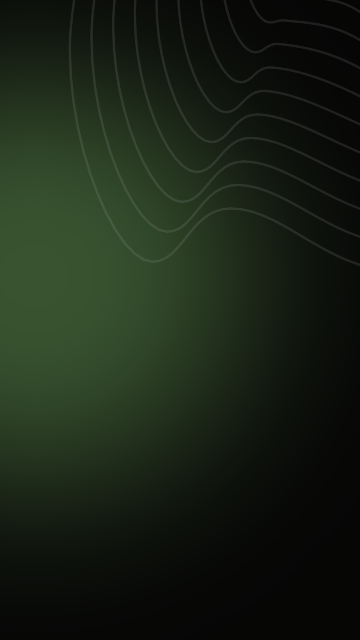
Give the GLSL for this background, as a Shadertoy shader.

```glsl
// Soft green glow on near-black, crossed by a family of thin nested contour lines.

// Lengths are in canvas widths, measured from the top left corner.
const vec3 BASE_COLOR = vec3(0.022, 0.022, 0.020);
const vec3 GLOW_COLOR = vec3(0.200, 0.303, 0.168);
const vec2 GLOW_CENTER = vec2(0.097, 0.764);
const float GLOW_RADIUS = 0.64;
const float GLOW_FALLOFF = 2.8;
const float GLOW_TOP_SQUEEZE = 1.08;

const vec3 LINE_COLOR = vec3(0.70);
const float LINE_ALPHA = 0.14;
const float LINE_HALF_WIDTH = 0.0033;
const float LINES_BOTTOM = 0.75;
const int LINE_COUNT = 10;
const int PIECES = 4;
const int STEPS = 12;

// Cubic chain of the outermost line: left flank, valley, crest, right edge.
const vec2 OUTER[13] = vec2[13](
    vec2(0.211, -0.035), vec2(0.201, 0.035), vec2(0.194, 0.081),
    vec2(0.194, 0.139), vec2(0.194, 0.428), vec2(0.326, 0.727),
    vec2(0.424, 0.727), vec2(0.509, 0.727), vec2(0.528, 0.579),
    vec2(0.641, 0.579), vec2(0.759, 0.579), vec2(0.861, 0.692),
    vec2(1.000, 0.736));

// Shift of each control point from one line to the next.
const vec2 SHIFT[13] = vec2[13](
    vec2(0.0602, -0.0324), vec2(0.0602, -0.0324), vec2(0.0602, -0.0324),
    vec2(0.0602, -0.0324), vec2(0.0602, -0.0565), vec2(0.0484, -0.0831),
    vec2(0.0407, -0.0831), vec2(0.0322, -0.0831), vec2(0.0301, -0.0653),
    vec2(0.0185, -0.0653), vec2(0.0098, -0.0646), vec2(0.0075, -0.0787),
    vec2(0.0000, -0.0781));

vec2 controlPoint(int index, float line) {
    return OUTER[index] + line * SHIFT[index];
}

vec2 bezier(vec2 a, vec2 b, vec2 c, vec2 d, float t) {
    float s = 1.0 - t;
    return s * s * s * a + 3.0 * s * t * (s * b + t * c) + t * t * t * d;
}

float segmentDistance(vec2 p, vec2 a, vec2 b) {
    vec2 ab = b - a;
    float t = clamp(dot(p - a, ab) / max(dot(ab, ab), 1e-9), 0.0, 1.0);
    return length(p - a - t * ab);
}

// Distance to the nearest contour line.
float contourDistance(vec2 p) {
    float nearest = 1.0;
    for (int k = 0; k < LINE_COUNT; k++) {
        float line = float(k);
        for (int piece = 0; piece < PIECES; piece++) {
            int i = piece * 3;
            vec2 a = controlPoint(i, line);
            vec2 b = controlPoint(i + 1, line);
            vec2 c = controlPoint(i + 2, line);
            vec2 d = controlPoint(i + 3, line);
            vec2 previous = a;
            for (int j = 1; j <= STEPS; j++) {
                vec2 next = bezier(a, b, c, d, float(j) / float(STEPS));
                nearest = min(nearest, segmentDistance(p, previous, next));
                previous = next;
            }
        }
    }
    return nearest;
}

float glowAmount(vec2 p) {
    vec2 offset = p - GLOW_CENTER;
    if (offset.y < 0.0) offset.y *= GLOW_TOP_SQUEEZE;
    return exp(-pow(length(offset) / GLOW_RADIUS, GLOW_FALLOFF));
}

void mainImage(out vec4 fragColor, in vec2 fragCoord) {
    vec2 p = vec2(fragCoord.x, iResolution.y - fragCoord.y) / iResolution.x;
    float pixel = 1.0 / iResolution.x;

    // Background glow
    vec3 color = BASE_COLOR + GLOW_COLOR * glowAmount(p);

    // Translucent contour lines
    if (p.y < LINES_BOTTOM) {
        float edge = contourDistance(p) - LINE_HALF_WIDTH;
        float coverage = 1.0 - smoothstep(-0.5 * pixel, 0.5 * pixel, edge);
        color = mix(color, LINE_COLOR, LINE_ALPHA * coverage);
    }

    fragColor = vec4(color, 1.0);
}
```
